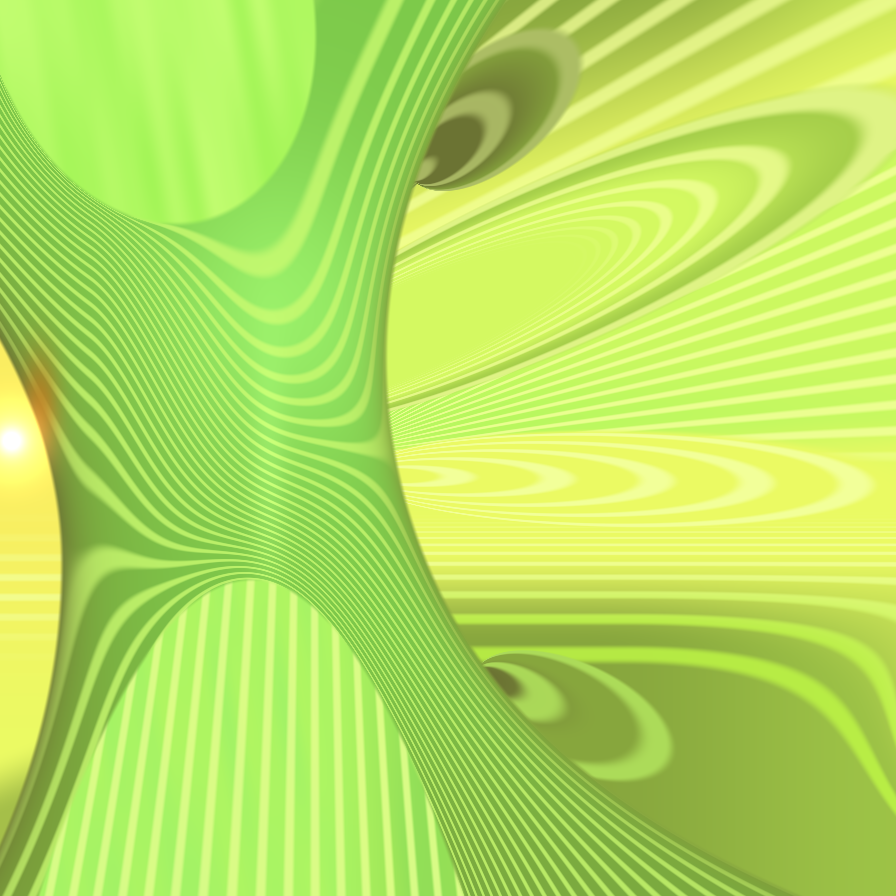
Write a WebGL 1 fragment shader that draws this background.

```glsl
precision highp float;
uniform vec2 u_resolution;

const vec3 LIME = vec3(0.72, 0.97, 0.37);
const vec3 LEAF = vec3(0.49, 0.79, 0.29);
const vec3 MINT = vec3(0.60, 0.94, 0.41);
const vec3 YELLOW = vec3(0.92, 0.98, 0.39);
const vec3 PALE = vec3(0.95, 1.00, 0.60);
const vec3 GRASS = vec3(0.65, 0.81, 0.29);
const vec3 OLIVE = vec3(0.53, 0.65, 0.24);
const vec3 MOSS = vec3(0.42, 0.45, 0.20);
const vec3 AMBER = vec3(0.72, 0.48, 0.12);
const float EDGE = 0.003;
const float TRUNK_LINES = 28.0;
const float RAY_LINES = 22.0;
const float RIGHT_SADDLE = 0.25;
const float LEFT_SADDLE = 0.85;
const vec2 SUN = vec2(0.013, 0.508);

float hash(vec2 p) {
  return fract(sin(dot(p, vec2(127.1, 311.7))) * 43758.5);
}
float noise(vec2 p) {
  vec2 i = floor(p), f = fract(p);
  f = f * f * (3.0 - 2.0 * f);
  return mix(mix(hash(i), hash(i + vec2(1.0, 0.0)), f.x),
             mix(hash(i + vec2(0.0, 1.0)), hash(i + 1.0), f.x), f.y);
}
float inside(float d) { return 1.0 - smoothstep(-EDGE, EDGE, d); }
float below(float x, float lo, float hi) { return 1.0 - smoothstep(lo, hi, x); }
float glow(vec2 p, vec2 center, vec2 size) {
  vec2 q = (p - center) / size;
  return exp(-dot(q, q));
}
float stripe(float phase) {
  return smoothstep(0.5, 0.97, 0.5 + 0.5 * cos(6.28319 * phase));
}
// Length of the ellipse that starts at root and passes through p
float teardrop(vec2 p, vec2 root, float angle, float slimness) {
  vec2 q = p - root;
  float c = cos(angle), s = sin(angle);
  float along = max(c * q.x + s * q.y, 0.001);
  float across = slimness * (c * q.y - s * q.x);
  return along + across * across / along;
}
// Signed distances to the trunk sides, positive inside the trunk
float rightSide(vec2 p) {
  float d = p.y - 0.6, low = max(-d, 0.0);
  float slope = 1.7 * d - 10.0 * pow(low, 4.0);
  return (0.431 + 0.85 * d * d + 2.0 * pow(low, 5.0) - p.x) / sqrt(1.0 + slope * slope);
}
float leftSide(vec2 p) {
  float d = p.y - 0.37;
  return p.x - 0.069 + (d > 0.0 ? 1.1 : 0.7) * d * d;
}
// Signed distances to the two openings, negative inside
float upperOpening(vec2 p) {
  float depth = 1.0 - p.y;
  vec2 q = vec2(p.x - 0.165 - 0.12 * depth, depth) / vec2(0.185, 0.25);
  return 0.2 * (length(q) - 1.0);
}
float lowerOpening(vec2 p) {
  float x = p.x - 0.28;
  return (x * x / 0.16 + p.y - 0.353) / sqrt(1.0 + 156.0 * x * x);
}
vec3 backdrop(vec2 p) {
  // Broad colour fields
  vec3 col = mix(YELLOW, LIME, glow(p, vec2(0.5, 0.53), vec2(0.4, 0.06)));
  float top = smoothstep(-0.08, 0.2, p.y - 0.78 - 0.3 * (p.x - 0.45));
  col = mix(col, mix(OLIVE, GRASS, smoothstep(0.75, 1.0, p.x)), top);
  // Upper fan above the hairpins, rays beneath them
  float high = smoothstep(-0.02, 0.02, p.y - 0.54 - 0.45 * (p.x - 0.25));
  float fan = stripe(14.0 * (p.y - 0.48) / (p.x + 0.05));
  float ray = stripe(RAY_LINES * (p.y - 0.49) / max(p.x - 0.36, 0.01));
  ray *= smoothstep(0.47, 0.51, p.y);
  col = mix(col, LIME, 0.6 * (1.0 - high) * smoothstep(0.49, 0.54, p.y));
  col = mix(col, PALE, mix(0.85 * ray, 0.75 * fan, high));
  // Lower bands bending down to the right
  float bend = max(p.x - 0.7, 0.0);
  float drop = 0.48 - p.y - 1.9 * bend * bend * below(p.y, 0.08, 0.38);
  vec3 ground = mix(OLIVE, GRASS, smoothstep(0.65, 1.0, p.x) * 0.7);
  col = mix(col, ground, smoothstep(0.09, 0.2, drop));
  float band = stripe(0.91 / max(drop, 0.04) - 4.33);
  band *= smoothstep(0.05, 0.09, drop) * below(drop, 0.225, 0.24);
  col = mix(col, mix(PALE, vec3(0.74, 0.96, 0.27), smoothstep(0.1, 0.19, drop)), 0.85 * band);
  // Long nested hairpins
  float loop = teardrop(p, vec2(0.25, 0.54), 0.42, 4.5);
  vec3 fill = mix(mix(YELLOW, LIME, 0.45), GRASS, smoothstep(0.56, 0.78, loop));
  float ring = stripe(1.35 / max(loop - 0.3, 0.1) - 2.65);
  fill = mix(fill, PALE, 0.75 * ring * smoothstep(0.42, 0.55, loop));
  col = mix(col, fill, below(loop, 0.82, 0.86));
  loop = teardrop(p, vec2(0.40, 0.47), -0.02, 5.5);
  fill = mix(YELLOW, PALE, stripe(9.0 * loop));
  col = mix(col, fill, below(loop, 0.56, 0.64));
  // Dark eyes
  loop = teardrop(p, vec2(0.46, 0.80), 0.71, 1.9);
  fill = mix(MOSS, OLIVE, smoothstep(0.1, 0.24, loop));
  fill = mix(fill, vec3(0.70, 0.76, 0.42), 0.85 * stripe(loop * 9.5 - 1.14));
  col = mix(col, fill, below(loop, 0.23, 0.245));
  loop = teardrop(p, vec2(0.53, 0.25), -0.42, 2.0);
  fill = mix(MOSS, OLIVE, smoothstep(0.02, 0.15, loop));
  fill = mix(fill, vec3(0.69, 0.88, 0.36), 0.9 * stripe(loop * 7.0 - 0.58));
  return mix(col, fill, below(loop, 0.23, 0.245));
}
vec3 trunk(vec2 p, float right, float left, float upper, float lower) {
  // Diagonal flow lines wrap the openings and turn along both sides
  float a = max(upper, 0.0), b = max(lower, 0.0);
  float flow = pow(a / (a + b + 0.0001) + 0.0001, mix(0.6, 3.5, smoothstep(0.1, 0.45, p.x)));
  flow = mix(RIGHT_SADDLE, flow, 1.0 - exp(-right / 0.05));
  flow = mix(LEFT_SADDLE, flow, 1.0 - exp(-left / 0.08));
  vec3 col = mix(LEAF, MINT, glow(p, vec2(0.31, 0.65), vec2(0.15, 0.18)));
  col = mix(col, OLIVE * 0.9, 0.8 * exp(-left / 0.09));
  col = mix(col, OLIVE * 0.9, 0.6 * below(p.y, 0.0, 0.35));
  col = mix(col, mix(LIME, PALE, 0.3), 0.8 * stripe(TRUNK_LINES * flow));
  col += 0.06 * glow(p, vec2(0.30, 0.46), vec2(0.02, 0.14));
  // Shaded rims
  col = mix(col, OLIVE * 0.95, 0.9 * exp(-right / 0.015));
  col = mix(col, MOSS, 0.85 * exp(-left / 0.016));
  return mix(col, AMBER, 0.85 * glow(p, vec2(0.045, 0.545), vec2(0.02, 0.06)));
}
vec3 openings(vec2 p, vec3 col, float upper, float lower) {
  float streak = noise(vec2(p.x * 45.0 + p.y * 8.0, p.y * 5.0));
  vec3 fill = mix(vec3(0.64, 0.96, 0.34), vec3(0.76, 0.99, 0.44), streak);
  col = mix(col, fill, inside(upper));
  float depth = 0.353 - p.y;
  float fan = (p.x - 0.28 + 0.06 * depth) / (0.8 + 0.7 * depth);
  float lines = stripe(32.0 * fan + 20.0 * fan * abs(fan));
  fill = mix(mix(MINT, LIME, 0.3 + 0.5 * streak), PALE, 0.65 * lines);
  fill = mix(fill, LEAF, 0.5 * smoothstep(0.36, 0.48, p.x) * (1.0 - lines));
  return mix(col, fill, inside(lower));
}
vec3 leftGap(vec2 p) {
  vec3 col = mix(vec3(0.98, 0.93, 0.38), YELLOW, below(p.y, 0.15, 0.5));
  col = mix(col, PALE, 0.8 * glow(p, vec2(0.0, 0.34), vec2(0.2, 0.05)) * stripe(p.y * 45.0));
  return mix(col, OLIVE, 0.7 * below(p.y - 0.4 * p.x, 0.09, 0.16));
}
void main() {
  vec2 p = gl_FragCoord.xy / u_resolution;
  float right = rightSide(p), left = leftSide(p);
  float upper = upperOpening(p), lower = lowerOpening(p);
  vec3 body = trunk(p, max(right, 0.0), max(left, 0.0), upper, lower);
  body = openings(p, body, upper, lower);
  vec3 col = mix(backdrop(p), body, inside(-right));
  col = mix(leftGap(p), col, inside(-left));
  col += vec3(0.55, 0.40, 0.30) * glow(p, SUN, vec2(0.035)) + 0.5 * glow(p, SUN, vec2(0.015));
  gl_FragColor = vec4(clamp(col, 0.0, 1.0), 1.0);
}
```
